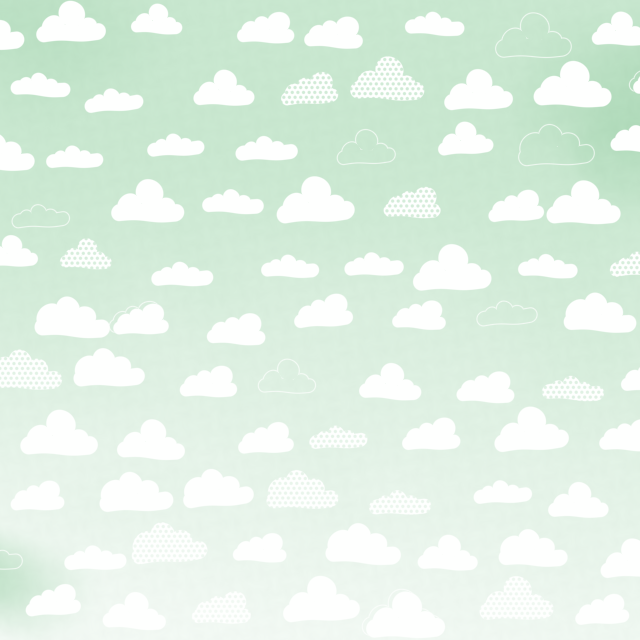
Write a Shadertoy shader that draws this pattern.

```glsl
// White paper clouds scattered over a mint watercolour wash.

#define GRID vec2(7.0, 11.0)      // clouds across and up the canvas
#define JITTER vec2(0.30, 0.36)   // scatter inside a cell
#define ROW_SHIFT 0.43            // sideways step from row to row
#define LINE_WIDTH 0.0008         // half width of drawn outlines
#define LINE_OPACITY 0.75
#define HOLE_SPACING 0.0088       // lace pattern in dotted clouds
#define HOLE_RADIUS 0.0025
#define MINT vec3(0.785, 0.905, 0.812)
#define MIST vec3(0.950, 0.975, 0.955)
#define STAIN vec3(0.670, 0.845, 0.712)
#define CLOUD_WHITE vec3(0.995, 1.0, 0.995)

// Three lobes (x, y, radius) for each kind: tall, low, twin, sloping
const vec3 LOBES[12] = vec3[12](
    vec3(-0.25, 0.20, 0.17), vec3(0.02, 0.39, 0.19), vec3(0.24, 0.20, 0.14),
    vec3(-0.25, 0.17, 0.12), vec3(-0.03, 0.24, 0.14), vec3(0.17, 0.19, 0.12),
    vec3(-0.27, 0.20, 0.16), vec3(-0.06, 0.30, 0.15), vec3(0.22, 0.35, 0.20),
    vec3(-0.29, 0.23, 0.19), vec3(-0.07, 0.36, 0.16), vec3(0.16, 0.27, 0.15));
const float WIDTHS[4] = float[4](0.102, 0.093, 0.088, 0.113);

vec2 hash2(vec2 p) {
    vec3 q = fract(p.xyx * vec3(0.1031, 0.1030, 0.0973));
    q += dot(q, q.yzx + 33.33);
    return fract((q.xx + q.yz) * q.zy);
}

// Layered, warped sines, roughly -1 to 1
float wash(vec2 p) {
    float sum = 0.0, amp = 0.5;
    for (int i = 0; i < 5; i++) {
        p = mat2(0.8, 0.6, -0.6, 0.8) * p * 1.7 + 1.3;
        p += 0.6 * sin(p.yx * 1.1);
        sum += amp * sin(p.x) * sin(p.y);
        amp *= 0.58;
    }
    return sum;
}

// Distance to a cloud of unit width: a flat base with three lobes
float cloud(vec2 p, int kind) {
    p.y += 0.24 + 0.012 * sin(p.x * 9.0);
    float d = length(p - vec2(clamp(p.x, -0.38, 0.38), 0.12)) - 0.12;
    for (int i = 0; i < 3; i++) {
        vec3 lobe = LOBES[kind * 3 + i];
        d = min(d, length(p - lobe.xy) - lobe.z);
    }
    return d;
}

// Distance to staggered round holes
float holes(vec2 p) {
    p /= HOLE_SPACING * vec2(1.0, 0.866);
    p.x += 0.5 * mod(floor(p.y), 2.0);
    return length((fract(p) - 0.5) * vec2(1.0, 0.866)) * HOLE_SPACING - HOLE_RADIUS;
}

float cover(float d) {
    float soft = max(0.8 / iResolution.y, 0.0011);
    return smoothstep(soft, -soft, d);
}

// Coverage of all clouds near a point
float clouds(vec2 uv) {
    vec2 g = uv * GRID;
    float white = 0.0;
    for (int j = -1; j <= 1; j++)
    for (int i = -1; i <= 1; i++) {
        float row = floor(g.y) + float(j);
        float shift = row * ROW_SHIFT;
        vec2 id = vec2(floor(g.x - shift) + float(i), row);
        vec2 place = hash2(id + 17.0), look = hash2(id + 71.0), form = hash2(id + 133.0);
        vec2 center = id + 0.5 + vec2(shift, 0.0) + (place - 0.5) * JITTER;
        vec2 p = (g - center) / GRID;

        // Size, tilt and kind
        int kind = int(min(form.x * 4.6, 4.59)) % 4;
        float size = WIDTHS[kind] * (kind == 0 ? mix(0.74, 1.22, look.y) : mix(0.95, 1.05, look.y));
        float tilt = (form.y - 0.45) * 0.14;
        vec2 q = mat2(cos(tilt), -sin(tilt), sin(tilt), cos(tilt)) * p;
        float d = cloud(q / size, kind) * size;

        // Style: outline only, dotted, solid with a shifted line, or solid
        float body = cover(d);
        if (look.x < 0.09) {
            body = LINE_OPACITY * cover(abs(d) - LINE_WIDTH);
        } else if (look.x < 0.21) {
            body *= 1.0 - 0.85 * cover(holes(p));
        } else if (look.x < 0.29) {
            float echo = cloud((q + vec2(0.006, -0.0035)) / size, kind) * size;
            body = max(body, LINE_OPACITY * cover(abs(echo) - LINE_WIDTH));
        }
        white = max(white, body);
    }
    return white;
}

// Soft pool of pigment with a ragged rim
float pool(vec2 p, vec2 center, vec2 radius) {
    return smoothstep(1.0, 0.1, length((p - center) / radius));
}

void mainImage(out vec4 fragColor, in vec2 fragCoord) {
    vec2 uv = fragCoord / iResolution.y;
    float flow = wash(uv * 2.2), detail = wash(uv * 7.0 + 4.0);

    // Wash fading towards the bottom, palest at the lower left
    float height = uv.y + 0.18 * (uv.x - 0.4) * (1.0 - uv.y) + 0.09 * flow + 0.025 * detail;
    vec3 color = mix(MINT, MIST, smoothstep(0.85, -0.08, height));

    // Darker stains at the corners
    vec2 bent = uv + 0.05 * vec2(flow, wash(uv * 3.0 + 9.0)) + 0.025 * detail;
    float stain = pool(bent, vec2(1.02, 0.84), vec2(0.24, 0.20));
    stain = max(stain, 0.85 * pool(bent, vec2(-0.03, 0.10), vec2(0.22, 0.12)));
    stain = max(stain, 0.50 * pool(bent, vec2(0.06, 0.98), vec2(0.30, 0.16)));
    color = mix(color, STAIN, stain * (0.8 + 0.2 * detail));

    // Paper grain
    color += 0.008 * wash(uv * 90.0);

    color = mix(color, CLOUD_WHITE, clouds(uv));
    fragColor = vec4(clamp(color, 0.0, 1.0), 1.0);
}
```
